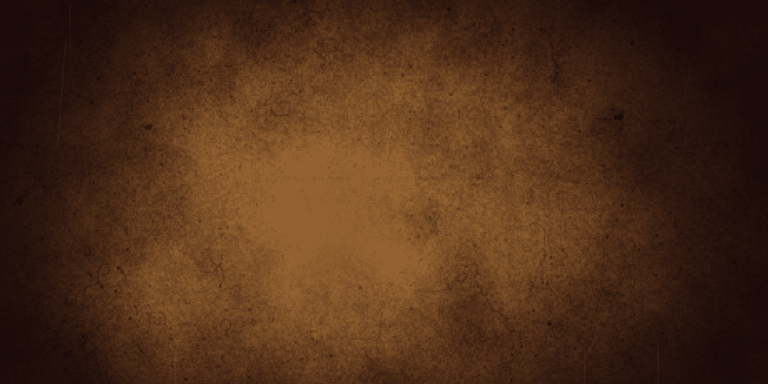
Reproduce this texture procedurally as a Shadertoy shader.

```glsl
// Aged brown parchment: an off-centre warm glow falling into dark, uneven edges.
// Tone is built from a lopsided vignette, soft patches, layered value noise,
// specks, cracks and scratches, then mapped onto a brown colour ramp.

const vec2  GLOW_CENTRE = vec2(0.86, 0.41);   // in units of canvas height
const vec2  REACH_LOW   = vec2(0.88, 0.64);   // glow radius to the left / below
const vec2  REACH_HIGH  = vec2(1.14, 0.78);   // glow radius to the right / above
const vec3  SHADOW      = vec3(0.105, 0.040, 0.035);
const vec3  MIDTONE     = vec3(0.340, 0.195, 0.098);
const vec3  HIGHLIGHT   = vec3(0.580, 0.385, 0.190);
const float MOTTLE      = 0.42;
const float GRAIN       = 0.34;
const float SPECK_CELLS = 22.0;
const int   FINE_SCRATCHES = 26;

// Soft patches: centre, radius, tone change
const vec4 PATCHES[9] = vec4[](
    vec4(0.40, 0.19, 0.17,  0.24), vec4(0.57, 0.66, 0.20,  0.10),
    vec4(1.67, 0.56, 0.16, -0.10), vec4(1.21, 0.20, 0.09, -0.16),
    vec4(0.34, 0.60, 0.13, -0.10), vec4(1.09, 0.40, 0.08, -0.09),
    vec4(1.32, 0.70, 0.22,  0.09), vec4(0.31, 0.36, 0.10, -0.08),
    vec4(1.50, 0.28, 0.20,  0.08));

// Long scratches: start and end
const vec4 SCRATCHES[8] = vec4[](
    vec4(0.182, 0.99, 0.182, 0.87), vec4(1.055, 0.88, 1.0, 0.56),
    vec4(0.815, 0.17, 0.826, 0.075), vec4(0.172, 0.9, 0.151, 0.635),
    vec4(0.456, 0.075, 0.456, 0.0), vec4(1.714, 0.1, 1.714, 0.0),
    vec4(0.182, 0.227, 0.214, 0.219), vec4(1.523, 0.09, 1.523, 0.0));

// Larger stains: centre, radius
const vec3 STAINS[5] = vec3[](
    vec3(0.389, 0.669, 0.013), vec3(1.615, 0.695, 0.012),
    vec3(1.648, 0.888, 0.011), vec3(0.045, 0.474, 0.012),
    vec3(1.180, 0.492, 0.008));

float hash(vec2 cell) {
    uvec2 q = uvec2(ivec2(cell)) * uvec2(1597u, 3812u + 1u);
    uint n = (q.x ^ (q.y * 2747u)) * 668265u + 374761u;
    n = (n ^ (n >> 15)) * 739981u;
    n = (n ^ (n >> 13)) * 911683u;
    return float((n ^ (n >> 16)) & 65535u) / 65535.0;
}

float noise(vec2 p) {
    vec2 i = floor(p), f = fract(p);
    f = f * f * (3.0 - 2.0 * f);
    return mix(mix(hash(i), hash(i + vec2(1, 0)), f.x),
               mix(hash(i + vec2(0, 1)), hash(i + vec2(1, 1)), f.x), f.y);
}

float fbm(vec2 p) {
    float sum = 0.0, amp = 0.5;
    for (int i = 0; i < 5; i++) {
        sum += amp * noise(p);
        p = mat2(1.6, 1.2, -1.2, 1.6) * p + 17.3;
        amp *= 0.55;
    }
    return sum / 1.055;
}

float segment(vec2 p, vec2 a, vec2 b) {
    vec2 d = b - a;
    return length(p - a - d * clamp(dot(p - a, d) / dot(d, d), 0.0, 1.0));
}

float vignette(vec2 p) {
    vec2 d = p - GLOW_CENTRE;
    float r = length(d / mix(REACH_LOW, REACH_HIGH, step(0.0, d)));
    return 1.0 - smoothstep(0.05, 1.12, r);
}

// Small dark dots, one candidate per cell
float specks(vec2 p, float cells, float px) {
    vec2 id = floor(p * cells);
    vec2 at = 0.2 + 0.6 * vec2(hash(id + 31.0), hash(id + 67.0));
    float radius = mix(0.0012, 0.0045, pow(hash(id + 11.0), 4.0));
    float d = length(fract(p * cells) - at) / cells;
    return step(0.6, hash(id + 5.0)) * (1.0 - smoothstep(radius - px, radius + px, d));
}

void mainImage(out vec4 fragColor, in vec2 fragCoord) {
    vec2 p = fragCoord / iResolution.y;
    float px = 1.0 / iResolution.y;

    // Broad light
    float tone = vignette(p + 0.05 * (vec2(fbm(p * 5.0), fbm(p * 5.0 + 40.0)) - 0.5));
    for (int i = 0; i < PATCHES.length(); i++) {
        vec2 d = (p - PATCHES[i].xy) / PATCHES[i].z;
        tone += PATCHES[i].w * exp(-dot(d, d));
    }

    // Mottling and grain, calmer in the worn bright area and in shadow
    vec2 w = (p - vec2(0.85, 0.40)) / vec2(0.17, 0.15);
    float rough = (0.25 + 0.75 * smoothstep(0.0, 0.5, tone)) * (1.0 - 0.7 * exp(-dot(w, w)));
    float grain = 0.6 * noise(p * 230.0) + 0.4 * noise(p * 110.0 + 9.0) - 0.5;
    tone += rough * (MOTTLE * (fbm(p * 9.0 + 3.0) - 0.5) + GRAIN * grain);

    // Slanted smears hanging from the top, and a faint level seam
    float smear = noise(vec2((p.x - 0.17 * p.y) * 24.0, p.y * 1.5)) - 0.5;
    tone += 0.10 * rough * smear * smoothstep(0.35, 0.8, p.y);
    float seam = smoothstep(0.68, 0.75, p.x) * (1.0 - smoothstep(1.1, 1.25, p.x));
    tone -= 0.06 * seam * exp(-pow((p.y - 0.535) / 0.006, 2.0));

    // Hairline cracks along noise contours
    float contour = abs(fbm(p * 6.0 + 80.0) - 0.5);
    float cracked = smoothstep(0.5, 0.7, noise(p * 7.0 + 20.0));
    tone -= 0.16 * rough * cracked * (1.0 - smoothstep(0.0, 0.012 + 3.0 * px, contour));

    // Specks and stains
    tone -= 0.28 * rough * specks(p, SPECK_CELLS, px);
    tone -= 0.20 * rough * specks(p + 3.7, SPECK_CELLS * 1.9, px);
    for (int i = 0; i < STAINS.length(); i++) {
        float d = length(p - STAINS[i].xy) + 0.016 * (noise(p * 90.0) - 0.5);
        tone -= 0.28 * (1.0 - smoothstep(0.3, 1.0, d / STAINS[i].z));
    }

    // Pale scratches
    float scratch = 0.0;
    for (int i = 0; i < SCRATCHES.length(); i++) {
        float d = segment(p, SCRATCHES[i].xy, SCRATCHES[i].zw);
        scratch += 0.13 * (1.0 - smoothstep(0.0, 0.001 + px, d));
    }
    for (int i = 0; i < FINE_SCRATCHES; i++) {
        float k = float(i);
        vec2 a = vec2(2.0 * hash(vec2(k, 3.0)), hash(vec2(k, 8.0)));
        vec2 run = vec2(0.06 * (hash(vec2(k, 14.0)) - 0.5), 0.02 + 0.08 * hash(vec2(k, 21.0)));
        scratch += 0.07 * (1.0 - smoothstep(0.0, 0.0006 + px, segment(p, a, a + run)));
    }
    tone = clamp(tone + scratch * (0.4 + 0.6 * noise(p * 60.0)), 0.0, 1.0);

    // Brown ramp
    vec3 colour = mix(SHADOW, MIDTONE, min(tone * 2.0, 1.0));
    colour = mix(colour, HIGHLIGHT, max(tone * 2.0 - 1.0, 0.0));
    fragColor = vec4(colour, 1.0);
}
```
